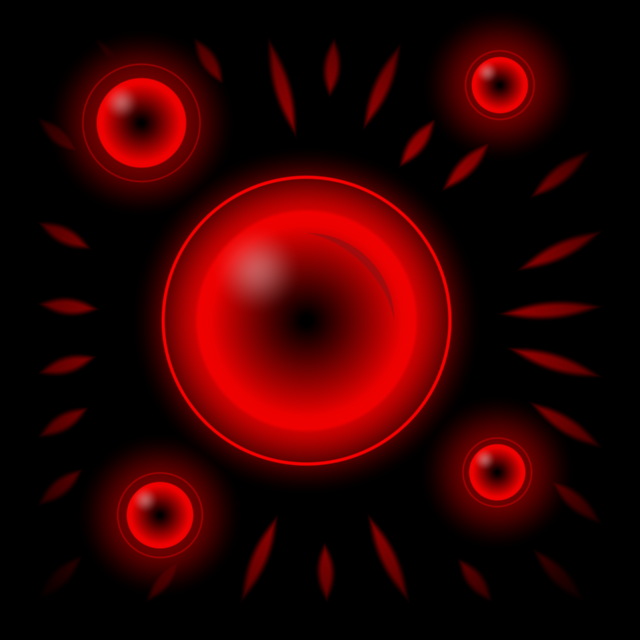
Give the GLSL for this background, as a WebGL 2 fragment shader.

```glsl
#version 300 es
precision highp float;

uniform vec2 u_resolution;
out vec4 fragColor;

const float TAU = 6.2831853;
const int STREAK_COUNT = 26;
const vec3 RED = vec3(1.0, 0.005, 0.005);
const vec3 CRESCENT_RED = vec3(0.58, 0.05, 0.06);

// Falls from 1 to 0 as d passes through zero.
float inside(float d, float blur) {
    return 1.0 - smoothstep(-blur, blur, d);
}

vec2 polar(float angle) {
    return vec2(cos(angle), sin(angle));
}

// Soft lens shape centred on the origin and lying along axis.
float lens(vec2 p, vec2 axis, float halfLength, float halfWidth) {
    float along = dot(p, axis) / halfLength;
    float across = abs(dot(p, vec2(-axis.y, axis.x)));
    return 1.0 - smoothstep(-0.010, 0.003, across - halfWidth * (1.0 - along * along));
}

// Uneven spacing of the streaks around the circle.
float streakAngle(float turn) {
    float sway = (0.052 - 0.035 * cos(turn - 0.97)) * cos(3.0 * turn - 2.56);
    return turn + 0.101 + sway + 0.035 * cos(turn - 3.87);
}

// Streaks reach longest along the axes, alternating at top and bottom.
float streakLength(float turn, float angle) {
    vec2 weight = pow(abs(polar(angle)), vec2(4.0));
    float sideways = weight.x * (0.059 + 0.033 * cos(angle));
    float upright = weight.y * (0.059 + 0.039 * cos(12.0 * turn - 1.257));
    return 0.068 + sideways + upright;
}

// Rays whose outer tips lie on a square frame, with one inward dent.
float streaks(vec2 p) {
    float light = 0.0;
    for (int i = 0; i < STREAK_COUNT; i++) {
        float index = float(i);
        float turn = TAU * index / float(STREAK_COUNT);
        float angle = streakAngle(turn);
        vec2 ray = polar(angle);
        float dent = 0.195 * exp(-1.2 * (index - 3.4) * (index - 3.4));
        vec2 tip = ray * (0.44 - dent) / max(abs(ray.x), abs(ray.y));
        vec2 axis = polar(angle + 0.14 * sin(4.0 * angle));
        float halfLength = 0.5 * streakLength(turn, angle);
        light = max(light, lens(p - tip + axis * halfLength, axis, halfLength, 0.0145));
    }
    return 0.6 * light * (1.0 - smoothstep(0.25, 0.68, length(p)));
}

float halo(float dist, float radius, float reach) {
    return 1.0 - smoothstep(0.9 * radius, radius + reach, dist);
}

// Ball with a dark core, a white highlight and a thin outer ring.
vec3 paintOrb(vec3 base, vec2 p, float radius, float ringRadius, float lineWidth, float lineLight, float pixel) {
    float dist = length(p);
    float line = inside(abs(dist - ringRadius) - lineWidth, pixel);
    vec3 color = mix(base, RED, lineLight * line);
    float core = smoothstep(0.0, 1.0, dist / radius * 0.55 + 0.02);
    float tone = mix(core, clamp((dist / radius - 0.05) / 0.82, 0.0, 1.0), 0.85);
    float shine = max(0.0, 1.0 - length(p / radius - vec2(-0.45, 0.46)) / 0.42);
    vec3 ball = mix(RED * tone, vec3(1.0), 0.34 * smoothstep(0.0, 1.0, shine));
    return mix(color, ball, inside(dist - radius, max(0.025 * radius, pixel)));
}

// Thin sickle filling the upper right quarter of a circle.
float crescent(vec2 p, float radius, float thickness, float pixel) {
    float dist = length(p);
    float swell = 2.0 * p.x * p.y / max(dist * dist, 0.0001);
    float quarter = step(0.0, p.x) * step(0.0, p.y);
    float inner = radius - thickness * swell;
    return quarter * inside(dist - radius, pixel) * inside(inner - dist, pixel);
}

void main() {
    float side = min(u_resolution.x, u_resolution.y);
    vec2 uv = gl_FragCoord.xy / side;
    float pixel = 1.0 / side;

    // Each satellite holds centre, ball radius and ring radius.
    vec4 satellites[4] = vec4[4](
        vec4(0.221, 0.808, 0.070, 0.0915), vec4(0.781, 0.867, 0.044, 0.0535),
        vec4(0.250, 0.195, 0.052, 0.0660), vec4(0.777, 0.262, 0.044, 0.0535));
    vec2 mainPoint = uv - vec2(0.479, 0.499);
    float mainRadius = 0.172;

    // Background light
    float light = streaks(uv - 0.5);
    light = max(light, 0.85 * halo(length(mainPoint), mainRadius, 0.104));
    for (int i = 0; i < 4; i++) {
        vec4 s = satellites[i];
        light = max(light, 0.42 * halo(length(uv - s.xy), s.z, 0.080));
    }
    vec3 color = RED * light;

    // Orbs
    for (int i = 0; i < 4; i++) {
        vec4 s = satellites[i];
        color = paintOrb(color, uv - s.xy, s.z, s.w, 0.0013, 0.4, pixel);
    }
    color = paintOrb(color, mainPoint, mainRadius, 0.224, 0.0025, 0.95, pixel);
    color = mix(color, CRESCENT_RED, 0.75 * crescent(mainPoint, 0.137, 0.012, pixel));

    fragColor = vec4(color, 1.0);
}
```
